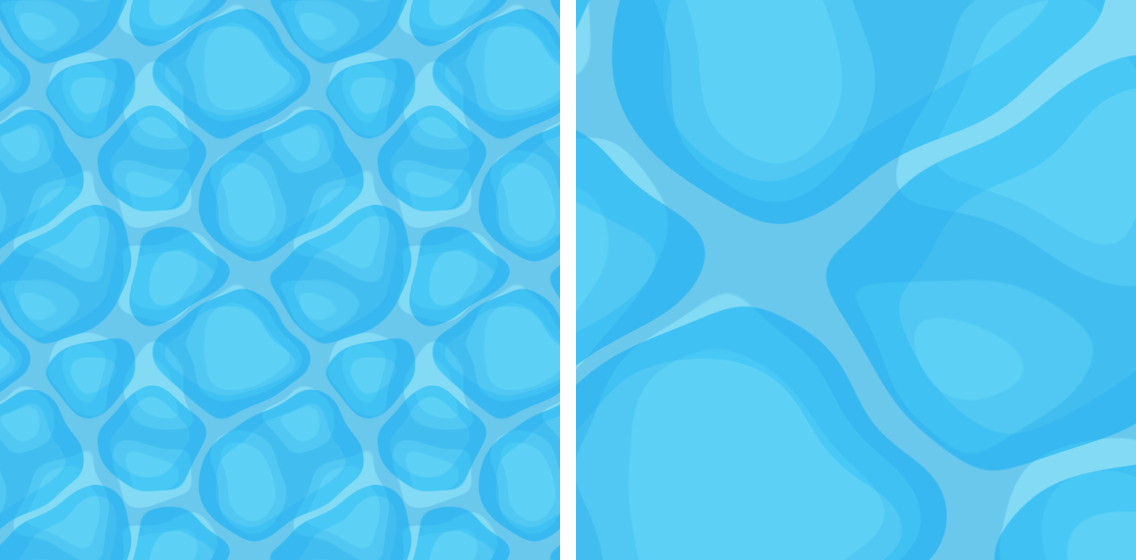
Left: the whole. Right: its middle third, enlarged.
This texture is drawn by a Shadertoy shader. Its source:

```glsl
// Seamless pool water: pale rounded caustic web over layered blue cells.
const float REPEATS = 2.0;          // tiles across and down
const float ROUNDING = 0.030;       // corner softness of the cells
const float WEB_WIDTH = 0.014;      // half width of the pale web
const float RIM_WIDTH = 0.050;      // band along the inside of each cell
const float SHADE_WIDTH = 0.026;    // half width of the dark web
const float HALO_WIDTH = 0.036;     // softer band beside the dark web
const float WARP = 0.012;           // waviness of all outlines
const float SHADE_ALPHA = 0.50;
const float HALO_ALPHA = 0.22;
const vec3 INNER = vec3(0.36, 0.82, 0.96);
const vec3 RIM = vec3(0.28, 0.785, 0.96);
const vec3 DEEP = vec3(0.15, 0.66, 0.92);
const vec3 WEB = vec3(0.51, 0.855, 0.96);
const vec3 WEB_SHADED = vec3(0.42, 0.785, 0.93);
const float TAU = 6.2831853;

// Cell seeds in one tile: position and weight (larger weight, larger cell)
const int WEB_CELLS = 6;
const int SHADE_CELLS = 9;
const vec3 SEEDS[15] = vec3[15](
    vec3(0.82, 0.71, 0.04), vec3(0.34, 0.67, -0.02), vec3(0.59, 0.44, 0.01),
    vec3(0.99, 0.32, 0.06), vec3(0.20, 0.04, 0.04), vec3(0.64, 0.01, 0.0),
    vec3(0.87, 0.76, 0.03), vec3(0.30, 0.67, 0.0), vec3(0.58, 0.59, 0.0),
    vec3(0.56, 0.31, 0.0), vec3(0.90, 0.31, 0.01), vec3(0.21, 0.19, 0.02),
    vec3(0.59, 0.02, 0.01), vec3(0.06, 0.48, 0.0), vec3(0.10, 0.90, 0.0));

// Shortest offset on the wrapping tile
vec2 wrapOffset(vec2 d) {
    return d - floor(d + 0.5);
}

// Rounded distance to the border of the weighted cell that holds p
float cellBorder(vec2 p, int first, int count) {
    vec2 nearest = vec2(0.0);
    float nearestPower = 1e5;
    for (int i = first; i < first + count; i++) {
        vec2 d = wrapOffset(SEEDS[i].xy - p);
        float power = dot(d, d) - SEEDS[i].z;
        if (power < nearestPower) {
            nearestPower = power;
            nearest = d;
        }
    }
    float sum = 0.0;
    for (int i = first; i < first + count; i++) {
        vec2 base = wrapOffset(SEEDS[i].xy - p);
        for (int y = -1; y <= 1; y++)
        for (int x = -1; x <= 1; x++) {
            vec2 d = base + vec2(x, y);
            float gap = length(d - nearest);
            if (gap > 0.001) {
                float border = (dot(d, d) - SEEDS[i].z - nearestPower) / (2.0 * gap);
                sum += exp(-border / ROUNDING);
            }
        }
    }
    return -ROUNDING * log(max(sum, 1e-20));
}

// Layered sines with whole frequencies, so they wrap with the tile
vec2 ripple(vec2 p, float phase) {
    vec2 q = p * TAU;
    return vec2(sin(2.0 * q.y + q.x + phase) + 0.5 * sin(4.0 * q.y - 3.0 * q.x),
                sin(2.0 * q.x - q.y + phase) + 0.5 * sin(3.0 * q.x + 4.0 * q.y));
}

float step01(float edge, float d, float aa) {
    return smoothstep(edge - aa, edge + aa, d);
}

void mainImage(out vec4 fragColor, in vec2 fragCoord) {
    vec2 p = fragCoord / iResolution.xy * REPEATS;
    float aa = REPEATS / min(iResolution.x, iResolution.y);
    vec2 swell = ripple(p, 1.3);
    float webEdge = cellBorder(p + WARP * ripple(p, 0.0), 0, WEB_CELLS);
    float shadeEdge = cellBorder(p + 1.4 * WARP * ripple(p, 2.6), WEB_CELLS, SHADE_CELLS);

    // Cell body with a deeper rim of uneven width
    float webWidth = WEB_WIDTH + 0.004 * swell.x;
    float rimWidth = RIM_WIDTH + 0.010 * swell.y;
    vec3 color = mix(RIM, INNER, step01(webWidth + rimWidth, webEdge, aa));

    // Dark web seen through the water, with its halo
    float shadeWidth = SHADE_WIDTH + 0.007 * swell.y;
    float shade = 1.0 - step01(shadeWidth, shadeEdge, aa);
    float halo = 1.0 - step01(shadeWidth + HALO_WIDTH, shadeEdge, aa);
    color = mix(color, DEEP, mix(HALO_ALPHA * halo, SHADE_ALPHA, shade));

    // Pale web on top
    float web = 1.0 - step01(webWidth, webEdge, aa);
    color = mix(color, mix(WEB, WEB_SHADED, shade), web);
    fragColor = vec4(color, 1.0);
}
```
